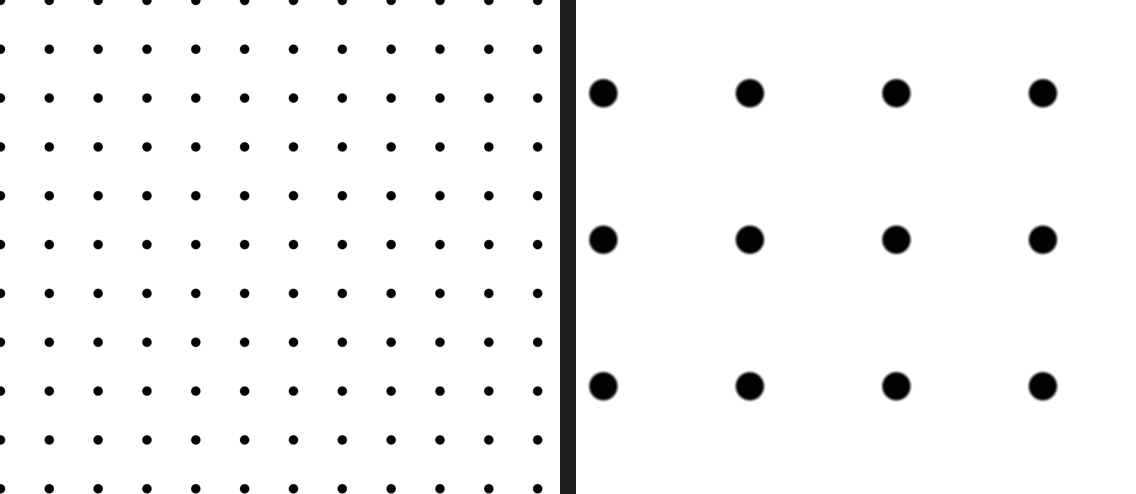
Left, the full canvas; right, a detail of the centre.
Write a Shadertoy shader that draws this pattern.

```glsl
const vec3 PAPER = vec3(1.0);
const vec3 INK = vec3(0.008);

// Lengths are fractions of the canvas height
const float PITCH = 0.09886;
const float DOT_RADIUS = 0.0095;
const float EDGE_SOFTNESS = 0.0016;
const vec2 FIRST_DOT = vec2(0.0009, 0.0008);

// Offset from the nearest point of a square lattice
vec2 latticeOffset(vec2 p, float pitch) {
    return (fract(p / pitch + 0.5) - 0.5) * pitch;
}

float circleDistance(vec2 p, float radius) {
    return length(p) - radius;
}

float coverage(float dist, float halfWidth) {
    return 1.0 - smoothstep(-halfWidth, halfWidth, dist);
}

void mainImage(out vec4 fragColor, in vec2 fragCoord) {
    // Lattice starts at the top left corner
    vec2 fromTopLeft = vec2(fragCoord.x, iResolution.y - fragCoord.y) / iResolution.y;
    vec2 local = latticeOffset(fromTopLeft - FIRST_DOT, PITCH);

    // Soft round dots, never sharper than a pixel
    float halfWidth = max(EDGE_SOFTNESS, 0.7 / iResolution.y);
    float dotMask = coverage(circleDistance(local, DOT_RADIUS), halfWidth);

    fragColor = vec4(mix(PAPER, INK, dotMask), 1.0);
}
```
